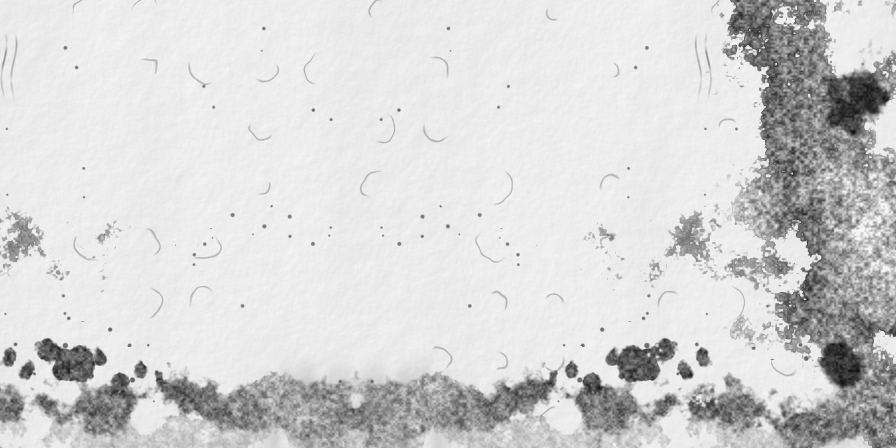
This texture is drawn by a Shadertoy shader. Its source:

```glsl
#define PLASTER 0.925
#define RELIEF 0.13
#define MIRROR_X 0.795
#define EDGE_SOFT 0.018
#define WALL_ROUGH 0.46
#define BAND_ROUGH 0.22
#define GRAIN_SCALE 105.0
#define GRAIN_AMOUNT 0.55
#define BLOB_COUNT 9

float hash(vec2 p) {
    return fract(sin(dot(p, vec2(127.1, 311.7))) * 43758.5);
}

float noise(vec2 p) {
    vec2 i = floor(p), f = fract(p);
    f = f * f * (3.0 - 2.0 * f);
    return mix(mix(hash(i), hash(i + vec2(1, 0)), f.x),
               mix(hash(i + vec2(0, 1)), hash(i + vec2(1, 1)), f.x), f.y);
}

float fbm(vec2 p) {
    float sum = 0.0, amp = 0.5, total = 0.0;
    for (int i = 0; i < 5; i++) {
        sum += amp * noise(p);
        total += amp;
        amp *= 0.64;
        p = mat2(1.6, 1.2, -1.2, 1.6) * p + 7.3;
    }
    return sum / total;
}

float bump(float x, float center, float width) {
    float t = (x - center) / width;
    return exp(-t * t);
}

// Approximate depth inside an ellipse, positive within
float ellipse(vec2 p, vec2 center, vec2 radius) {
    return (1.0 - length((p - center) / radius)) * min(radius.x, radius.y);
}

float cover(float depth, float rough, float amount) {
    return smoothstep(-EDGE_SOFT, EDGE_SOFT, depth + amount * (rough - 0.5));
}

// Scattered pinholes, one candidate per cell
float specks(vec2 p, float cell, float chance) {
    vec2 id = floor(p / cell);
    vec2 offset = 0.25 + 0.5 * vec2(hash(id + 3.1), hash(id + 8.7));
    float radius = cell * mix(0.06, 0.2, hash(id + 5.3));
    float d = length(p - (id + offset) * cell) - radius;
    return step(hash(id), chance) * smoothstep(0.002, -0.002, d);
}

// Short curled hairlines, one candidate per cell
float curls(vec2 p, float cell) {
    vec2 id = floor(p / cell);
    vec2 v = p - (id + 0.5) * cell;
    float turn = 6.283 * hash(id + 2.0);
    v += 0.012 * (vec2(noise(p * 45.0), noise(p * 45.0 + 9.0)) - 0.5);
    float ring = abs(length(v) - cell * mix(0.12, 0.3, hash(id + 4.0)));
    float arc = smoothstep(0.1, 0.7, cos(atan(v.y, v.x) - turn));
    return step(hash(id + 6.0), 0.4) * arc * smoothstep(0.0035, 0.0, ring);
}

void mainImage(out vec4 fragColor, in vec2 fragCoord) {
    vec2 p = fragCoord / iResolution.y;
    vec2 q = vec2(abs(p.x - MIRROR_X), p.y);
    float rough = fbm(p * 9.0), roughQ = fbm(q * 11.0 + 20.0);
    float grain = mix(noise(p * GRAIN_SCALE), noise(p * GRAIN_SCALE * 2.1), 0.45) - 0.5;

    // Embossed plaster
    float slope = fbm(p * 24.0) - fbm((p + vec2(0.004, -0.004)) * 24.0);
    float c = PLASTER + RELIEF * slope + 0.02 * (noise(p * vec2(9.0, 2.0)) - 0.5);
    c -= 0.22 * curls(p, 0.13);
    float cluster = bump(q.x, 0.35, 0.07) * bump(q.y, 0.46, 0.035)
                  + bump(q.x, 0.08, 0.09) * bump(q.y, 0.49, 0.06);
    c -= 0.45 * specks(q, 0.022, 0.012 + 0.25 * cluster);
    c -= 0.5 * specks(q, 0.035, 0.3 * bump(q.y, 0.24, 0.05) * smoothstep(0.2, 0.6, q.x));

    // Pale wash and streaks along the floor
    float wash = cover(0.075 - p.y, roughQ, 0.5) * smoothstep(1.3, 0.9, q.x);
    c = mix(c, 0.72 + 0.4 * grain, 0.65 * wash);
    float streak = noise(vec2(q.x * 38.0, q.y * 5.0));
    c -= 0.3 * streak * smoothstep(0.23, 0.07, p.y) * smoothstep(0.3, 0.08, q.x);

    // Mouldy band, mirrored left and right
    float mid = 0.082 + 0.045 * bump(q.x, 0.42, 0.11) + 0.018 * bump(q.x, 0.72, 0.12)
              - 0.035 * smoothstep(0.82, 1.05, q.x);
    float thick = 0.027 + 0.025 * bump(q.x, 0.09, 0.08) + 0.016 * bump(q.x, 0.42, 0.1);
    float band = cover(thick - abs(p.y - mid), roughQ, BAND_ROUGH);
    float bandTone = mix(0.5, 0.36, smoothstep(0.1, 0.4, q.x)) + 0.7 * (roughQ - 0.5);
    c = mix(c, bandTone + GRAIN_AMOUNT * grain, 0.9 * band);

    // Row of loose flakes above the band
    float flakes = -1.0;
    for (int i = 0; i < BLOB_COUNT; i++) {
        float k = float(i), r = 0.017 + 0.009 * hash(vec2(k, 4.0));
        vec2 center = vec2(0.44 + 0.042 * k,
                           0.155 + 0.035 * smoothstep(0.0, 4.0, k) + 0.02 * sin(k * 2.4));
        flakes = max(flakes, ellipse(q, center, vec2(r, r * 1.2)));
    }
    float flakeMask = smoothstep(-0.004, 0.004, flakes + 0.07 * (roughQ - 0.5));
    c = mix(c, 0.3 + GRAIN_AMOUNT * grain, 0.92 * flakeMask);

    // Speckled side patches and thin drips
    float patchDepth = ellipse(q, vec2(0.81, 0.44), vec2(0.13, 0.035)) - 0.012;
    c = mix(c, 0.42 + GRAIN_AMOUNT * grain, 0.8 * cover(patchDepth, roughQ + 0.3 * grain, 0.32));
    float drip = abs(abs(q.x - 0.775 - 0.006 * sin(q.y * 40.0)) - 0.011);
    c -= 0.4 * smoothstep(0.004, 0.0, drip) * smoothstep(0.75, 0.84, p.y)
       * smoothstep(0.93, 0.9, p.y) * noise(q * 50.0);

    // Weathered wall on the right, with bare patches
    float left = p.x - 1.74 + 0.14 * smoothstep(0.5, 1.0, p.y);
    float lower = p.y - mix(0.29, 0.21, clamp((p.x - 1.73) / 0.27, 0.0, 1.0));
    float wall = min(min(left, lower), 0.065);
    float bare = max(ellipse(p, vec2(1.9, 0.93), vec2(0.05, 0.14)),
                 max(ellipse(p, vec2(1.97, 1.0), vec2(0.06, 0.09)),
                     ellipse(p, vec2(1.99, 0.74), vec2(0.035, 0.06))));
    wall = min(wall, -1.6 * bare);
    float corner = min(0.05, p.x - 1.93 + 0.12 * (0.12 - p.y)) - max(0.0, p.y - 0.28);
    float debris = -0.075 - 0.25 * max(0.0, 1.7 - p.x) - max(0.0, p.y - 0.27);
    float stain = cover(max(wall, max(corner, debris)), rough + 0.25 * grain, WALL_ROUGH);
    float edgeDark = max(bump(left, 0.04, 0.06), bump(lower, 0.05, 0.06));
    float dusty = smoothstep(1.78, 1.92, p.x) * bump(p.y, 0.52, 0.18);
    float tone = 0.47 - 0.14 * edgeDark + 0.12 * dusty + 0.9 * (rough - 0.5);
    c = mix(c, tone + 0.75 * grain, 0.93 * stain);

    // Blackest growths
    float black = max(ellipse(p, vec2(1.945, 0.9), vec2(0.04, 0.036)),
                  max(ellipse(p, vec2(1.915, 0.775), vec2(0.05, 0.062)),
                  max(ellipse(p, vec2(1.76, 0.1), vec2(0.022)),
                      ellipse(p, vec2(1.88, 0.18), vec2(0.02)))));
    c = mix(c, 0.16 + 0.35 * grain, 0.92 * cover(black, rough, 0.18));

    fragColor = vec4(vec3(clamp(c, 0.05, 0.96)), 1.0);
}
```
